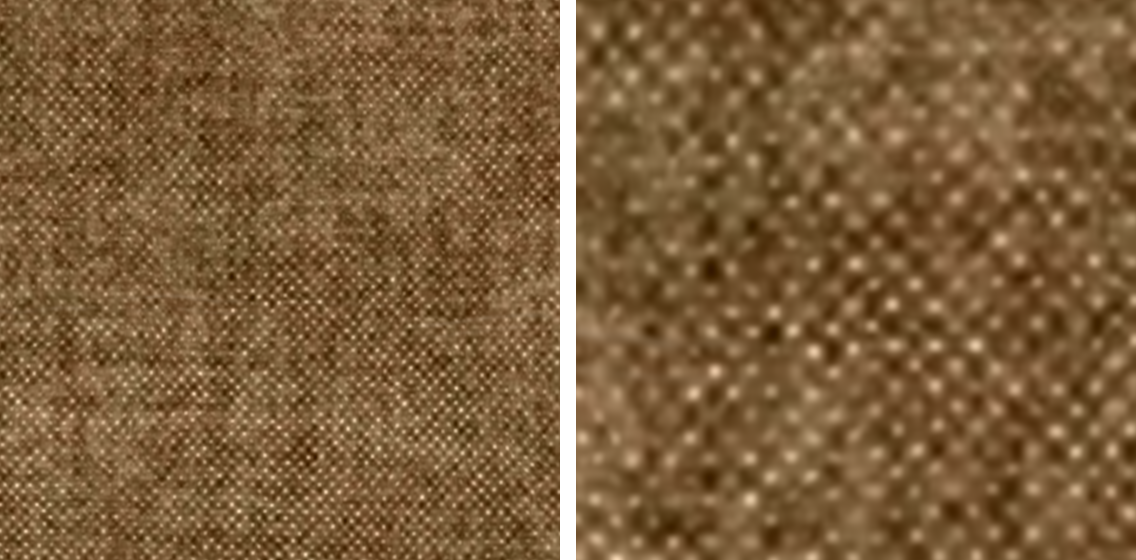
Left: the whole. Right: its middle third, enlarged.
Write a WebGL 2 fragment shader that draws this texture.

```glsl
#version 300 es
precision highp float;

uniform vec2 u_resolution;
out vec4 fragColor;

const float PI = 3.14159265;

float hash(vec2 p) {
    vec3 h = fract(vec3(p.xyx) * 0.1031);
    h += dot(h, h.yzx + 33.33);
    return fract((h.x + h.y) * h.z);
}

// Smooth value noise, centred on zero
float noise(vec2 p) {
    vec2 i = floor(p), f = p - i;
    f = f * f * (3.0 - 2.0 * f);
    float low = mix(hash(i), hash(i + vec2(1, 0)), f.x);
    float high = mix(hash(i + vec2(0, 1)), hash(i + vec2(1, 1)), f.x);
    return mix(low, high, f.y) - 0.5;
}

float cloud(vec2 p) {
    float sum = 0.0, gain = 0.6;
    for (int i = 0; i < 3; i++) {
        sum += gain * noise(p);
        p = p * 2.1 + 17.3;
        gain *= 0.5;
    }
    return sum;
}

// Coverage of the pale frayed threads lying across the cloth
float frayedThreads(vec2 p) {
    float cover = 0.0;
    for (int i = 0; i < 4; i++) {
        float k = float(i);
        float along = p.x - 0.06 - 0.27 * k;
        float bend = 0.07 * along * cos(2.2 * k) - 0.5 * along * along;
        float across = p.y - 0.447 - 0.022 * sin(1.3 * k) - bend;
        across += 0.007 * noise(vec2(p.x * 28.0, k * 9.0));
        float ends = 1.0 - smoothstep(0.07, 0.16, abs(along));
        float strand = exp(-pow(across / 0.0045, 2.0));
        strand += 0.5 * exp(-pow((across + 0.022) / 0.004, 2.0));
        float wear = 0.65 + 0.9 * noise(vec2(p.x * 60.0, k * 5.0 + p.y * 90.0));
        cover += strand * ends * wear * (i == 2 ? 0.3 : 0.8);
    }
    return clamp(cover, 0.0, 1.0);
}

void main() {
    vec2 uv = gl_FragCoord.xy / u_resolution;

    // Uneven thread spacing
    vec2 p = uv;
    p += 0.014 * vec2(noise(uv * 5.0 + 3.0), noise(uv * 5.0 + 41.0));
    p += 0.005 * vec2(noise(uv * 27.0 + 9.0), noise(uv * 27.0 + 73.0));
    vec2 q = p * vec2(86.0, 80.0) + 4.0;

    // Plain weave: raised crossings alternate with sunken ones
    float weave = cos(PI * q.x) * cos(PI * q.y);
    float knot = pow(max(weave, 0.0), 2.0) * hash(floor(q + 0.5));
    float relief = clamp(1.1 + 1.6 * cloud(uv * 6.0 + 5.0) - 0.35 * (uv.y - 0.5), 0.4, 1.7);
    float tone = relief * (0.07 * weave + 0.17 * knot) - 0.012;
    tone -= 0.012 * relief * cos(2.0 * PI * q.y + PI);

    // Fibre grain and streaks along both thread directions
    tone += 0.2 * noise(q + 31.0) + 0.13 * noise(q * 1.9 + 57.0);
    tone += 0.09 * noise(vec2(q.x * 0.7, uv.y * 5.0 + 20.0));
    tone += 0.1 * noise(vec2(uv.x * 6.0 + 60.0, q.y * 0.8));

    // Broad wear, with reddish and olive patches
    tone += 0.1 * cloud(uv * 4.0 + 11.0);
    float tint = cloud(uv * 9.0 + 90.0) + 0.5 * noise(q * 0.6 + 140.0);
    vec3 color = vec3(0.48, 0.36, 0.22) + tone;
    color += tint * vec3(0.025, -0.025, -0.01);

    // Frayed threads with a faint shadow below
    float shade = frayedThreads(uv + vec2(0.0, 0.011));
    color -= 0.05 * shade;
    vec3 pale = vec3(0.6, 0.5, 0.385) + 0.6 * tone;
    color = mix(color, pale, 0.75 * frayedThreads(uv));

    fragColor = vec4(clamp(color, 0.0, 1.0), 1.0);
}
```
